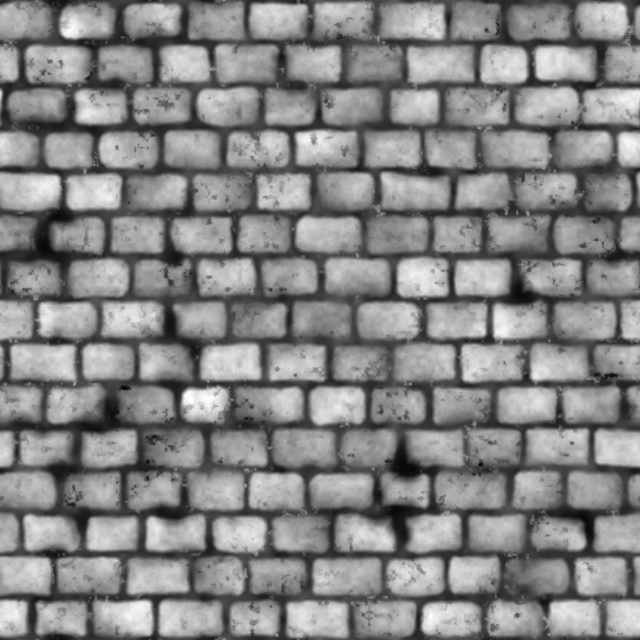
Write a three.js fragment shader that draws this texture.

```glsl
varying vec2 vUv;

const vec2 GRID = vec2(10.0, 15.0);
const float JOINT_HALF = 0.0027;
const float EDGE_JITTER = 0.21;
const vec3 STONE_TINT = vec3(1.0);

float hash(vec2 cell, float seed) {
  vec3 q = fract(vec3(cell.xyx) * 0.1031 + seed * 0.1713);
  q += dot(q, q.yzx + 33.33);
  return fract((q.x + q.y) * q.z);
}

// Value noise that wraps after a whole number of cells
float noise(vec2 uv, vec2 cells, float seed) {
  vec2 g = uv * cells;
  vec2 i = floor(g);
  vec2 f = fract(g);
  f = f * f * (3.0 - 2.0 * f);
  vec2 a = mod(i, cells);
  vec2 b = mod(i + 1.0, cells);
  float low = mix(hash(a, seed), hash(vec2(b.x, a.y), seed), f.x);
  float high = mix(hash(vec2(a.x, b.y), seed), hash(b, seed), f.x);
  return mix(low, high, f.y);
}

float fbm(vec2 uv, vec2 cells, float seed) {
  float sum = 0.0;
  float weight = 0.5;
  for (int k = 0; k < 3; k++) {
    sum += weight * noise(uv, cells, seed + float(k));
    cells *= 2.0;
    weight *= 0.5;
  }
  return sum / 0.875;
}

float roundedBox(vec2 p, vec2 halfSize, float radius) {
  vec2 q = abs(p) - halfSize + radius;
  return length(max(q, 0.0)) + min(max(q.x, q.y), 0.0) - radius;
}

// Irregular upright joint to the left of a stone
float leftEdge(float column, float row) {
  return column + EDGE_JITTER * hash(vec2(mod(column, GRID.x), row), 3.0);
}

// Stone face: own tone, tilt, mottling, grain and pits
float stoneTone(vec2 uv, vec2 local, vec2 id) {
  float tone = mix(0.62, 0.86, hash(id, 11.0));
  vec2 tilt = vec2(hash(id, 12.0), hash(id, 13.0)) - vec2(0.5, 0.4);
  tone += 0.26 * dot(local, tilt);
  tone += 0.36 * (fbm(uv, vec2(18.0, 22.0), 21.0) - 0.5);
  tone += 0.16 * (fbm(uv, vec2(110.0), 25.0) - 0.5);
  float wear = smoothstep(0.35, 0.65, fbm(uv, vec2(26.0), 31.0));
  wear *= mix(0.15, 1.0, hash(id, 14.0));
  float pits = smoothstep(0.52, 0.86, fbm(uv, vec2(104.0), 35.0));
  return tone - 0.08 * wear - 0.42 * wear * pits;
}

float jointTone(vec2 uv, float hollow) {
  float tone = 0.06 + 0.32 * fbm(uv, vec2(34.0), 41.0);
  float grit = smoothstep(0.55, 0.9, fbm(uv, vec2(120.0), 45.0));
  float patchy = smoothstep(0.45, 0.7, noise(uv, vec2(20.0), 49.0));
  return (tone + 0.35 * grit * patchy) * (1.0 - 0.75 * hollow);
}

void main() {
  // Slightly uneven courses
  vec2 wobble = vec2(noise(vUv, vec2(30.0), 51.0), noise(vUv, vec2(26.0), 52.0));
  vec2 uv = vUv + 0.0055 * (wobble - 0.5);
  vec2 p = uv * GRID;

  // Staggered stones of varying width
  float course = floor(p.y);
  float row = mod(course, GRID.y);
  float stagger = 0.29 + row * 7.0 / GRID.y + 0.16 * (hash(vec2(row, 0.0), 5.0) - 0.5);
  float x = p.x - stagger;
  float column = floor(x);
  column -= 1.0 - step(leftEdge(column, row), x);
  float left = leftEdge(column, row);
  float right = leftEdge(column + 1.0, row);
  vec2 id = vec2(mod(column, GRID.x), row);

  // Rounded outline with chipped rims
  vec2 offset = vec2(x - 0.5 * (left + right), p.y - course - 0.5);
  vec2 local = offset * 2.0 / vec2(right - left, 1.0);
  float hollow = smoothstep(0.56, 0.85, fbm(vUv, vec2(11.0), 61.0));
  float gap = JOINT_HALF + 0.0016 * hash(id, 6.0);
  vec2 halfSize = 0.5 * vec2(right - left, 1.0) / GRID - gap;
  float radius = mix(0.008, 0.018, hash(id, 7.0));
  float dist = roundedBox(offset / GRID, halfSize, radius);
  dist += 0.005 * (fbm(vUv, vec2(50.0), 65.0) - 0.5) + 0.005 * hollow;

  // Soft relief from joint to face
  float face = 1.0 - smoothstep(-0.0065, 0.003, dist);
  float rim = smoothstep(-0.02, 0.0, dist);
  float stone = stoneTone(vUv, local, id) - 0.14 * rim;
  stone *= 1.0 - hollow * mix(0.1, 0.6, rim);
  float tone = mix(jointTone(vUv, hollow), stone, face);
  gl_FragColor = vec4(STONE_TINT * clamp(tone, 0.0, 1.0), 1.0);
}
```
